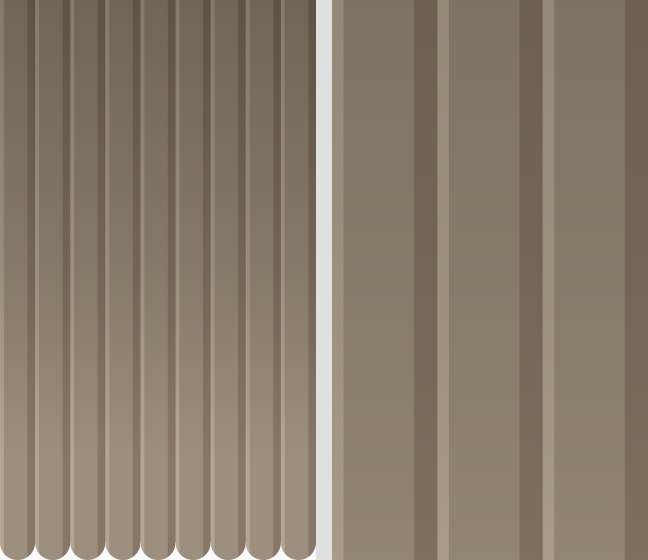
Left, the full canvas; right, a detail of the centre.
This pattern is drawn by a Shadertoy shader. Its source:

```glsl
const float STRIP_COUNT = 9.0;
const float HIGHLIGHT_END = 0.11;
const float SHADE_START = 0.78;
const vec3 BACKDROP = vec3(0.98);

// Three-stop vertical ramp; depth runs from 0 at the top to 1 at the bottom
vec3 verticalRamp(float depth, vec3 top, vec3 middle, vec3 bottom) {
    vec3 upper = mix(top, middle, clamp(depth / 0.5, 0.0, 1.0));
    return mix(upper, bottom, clamp((depth - 0.5) / 0.32, 0.0, 1.0));
}

// Coverage of a shape from its signed distance
float coverage(float distanceToEdge, float pixel) {
    return clamp(0.5 - distanceToEdge / pixel, 0.0, 1.0);
}

// Stripe from start to end that repeats every unit, seamless across cells
float repeatedBand(float x, float start, float end, float pixel) {
    float offset = fract(x - 0.5 * (start + end) + 0.5) - 0.5;
    return coverage(abs(offset) - 0.5 * (end - start), pixel);
}

// Row of half discs below y = 0.5, solid above it
float scallopDistance(vec2 p) {
    float disc = length(vec2(fract(p.x) - 0.5, p.y - 0.5)) - 0.5;
    return p.y < 0.5 ? disc : -1.0;
}

void mainImage(out vec4 fragColor, in vec2 fragCoord) {
    float pixel = STRIP_COUNT / iResolution.x;
    vec2 p = fragCoord * pixel;
    float depth = 1.0 - fragCoord.y / iResolution.y;

    // Strip tones
    vec3 face = verticalRamp(depth, vec3(0.437, 0.398, 0.345),
                             vec3(0.525, 0.478, 0.412), vec3(0.612, 0.561, 0.490));
    vec3 shade = verticalRamp(depth, vec3(0.372, 0.324, 0.265),
                              vec3(0.451, 0.400, 0.337), vec3(0.535, 0.467, 0.400));
    vec3 highlight = verticalRamp(depth, vec3(0.520, 0.478, 0.420),
                                  vec3(0.608, 0.561, 0.490), vec3(0.702, 0.651, 0.580));

    // Shaded right side runs under the next strip's lit left edge
    float shadeMask = repeatedBand(p.x, SHADE_START, 1.0 + 0.5 * HIGHLIGHT_END, pixel);
    float highlightMask = repeatedBand(p.x, 0.0, HIGHLIGHT_END, pixel);
    vec3 color = mix(face, shade, shadeMask);
    color = mix(color, highlight, highlightMask);

    // Rounded lower ends
    color = mix(BACKDROP, color, coverage(scallopDistance(p), pixel));
    fragColor = vec4(color, 1.0);
}
```
